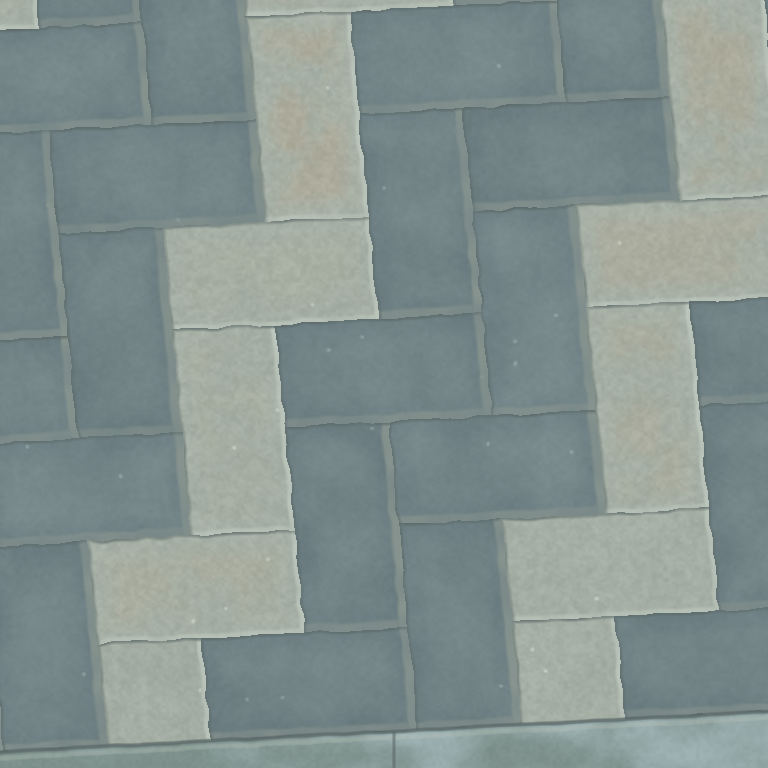
Give the GLSL for this texture, as a WebGL 1 fragment shader.

```glsl
precision highp float;
uniform vec2 u_resolution;

const vec3 SLATE_DARK = vec3(0.425, 0.495, 0.508);
const vec3 SLATE = vec3(0.46, 0.53, 0.54);
const vec3 SAND = vec3(0.645, 0.685, 0.645);
const vec3 SAND_WARM = vec3(0.665, 0.655, 0.59);
const vec3 SAND_RIM = vec3(0.74, 0.78, 0.74);
const vec3 JOINT = vec3(0.53, 0.58, 0.56);
const vec3 GAP = vec3(0.35, 0.40, 0.40);
const vec3 CURB_DARK = vec3(0.49, 0.565, 0.545);
const vec3 CURB_PALE = vec3(0.61, 0.69, 0.695);

float hash(vec2 p) {
  return fract(sin(dot(p, vec2(127.1, 311.7))) * 43758.5453);
}

float noise(vec2 p) {
  vec2 i = floor(p);
  vec2 f = fract(p);
  f = f * f * (3.0 - 2.0 * f);
  return mix(mix(hash(i), hash(i + vec2(1.0, 0.0)), f.x),
             mix(hash(i + vec2(0.0, 1.0)), hash(i + 1.0), f.x), f.y);
}

float fbm(vec2 p) {
  float sum = 0.0;
  float amp = 0.5;
  for (int i = 0; i < 4; i++) {
    sum += amp * noise(p);
    p = p * 2.03 + 17.3;
    amp *= 0.5;
  }
  return sum / 0.9375;
}

// 1 inside the given width, softly falling to 0
float strip(float d, float width, float soft) {
  return 1.0 - smoothstep(width - soft, width + soft, d);
}

// Canvas position to brick units: x along the rows, y down them
vec2 toBrickSpace(vec2 p, vec2 origin, vec2 across, vec2 down) {
  vec2 d = p - origin;
  float det = across.x * down.y - across.y * down.x;
  return vec2(d.x * down.y - d.y * down.x, across.x * d.y - across.y * d.x) / det;
}

// Brick under q: xy is its top left corner, zw its size
vec4 herringbone(vec2 q) {
  vec2 cell = floor(q);
  float k = mod(cell.x - cell.y + 0.5, 4.0);
  if (k < 1.0) return vec4(cell, 2.0, 1.0);
  if (k < 2.0) return vec4(cell - vec2(1.0, 0.0), 2.0, 1.0);
  if (k < 3.0) return vec4(cell - vec2(0.0, 1.0), 1.0, 2.0);
  return vec4(cell, 1.0, 2.0);
}

// Every third row of flat bricks and the uprights below it form the zigzag
float isSand(vec4 brick) {
  float row = mod(brick.y + 0.5, 3.0);
  float wanted = brick.z > 1.5 ? 0.5 : 1.5;
  return 1.0 - step(0.25, abs(row - wanted));
}

vec3 paving(vec2 q, float soft) {
  q += 0.03 * (vec2(noise(q * 7.0), noise(q * 7.0 + 31.0)) - 0.5);
  vec4 brick = herringbone(q);
  float sand = isSand(brick);
  float tone = hash(brick.xy + 3.7);
  vec2 nearEdge = q - brick.xy;
  vec2 farEdge = brick.zw - nearEdge;
  float inset = min(min(nearEdge.x, nearEdge.y), min(farEdge.x, farEdge.y));

  // Brick faces, paler or warmer towards the middle
  float middle = smoothstep(0.0, 0.32, inset);
  float cloud = fbm(q * 2.3 + tone * 40.0);
  vec3 slate = mix(SLATE_DARK, SLATE, clamp(0.75 * middle + 0.9 * (cloud - 0.4), 0.0, 1.0));
  float warmth = smoothstep(0.35, 1.0, tone) * middle * smoothstep(0.2, 0.6, cloud);
  vec3 color = mix(slate, mix(SAND, SAND_WARM, warmth), sand);
  color += 0.02 * (tone - 0.5) + 0.03 * (cloud - 0.5);

  // Fine grain and rare pale chips
  float grain = noise(q * 34.0) + noise(q * 19.0 + 9.0) - 1.0;
  color += grain * mix(0.015, 0.034, sand);
  float chip = step(0.992, hash(floor(q * 9.0))) * strip(length(fract(q * 9.0) - 0.5), 0.16, 0.12);
  color += 0.1 * chip;

  // Lit right and lower rims, dark gap along the left and top
  float wear = 0.55 + 0.45 * noise(q * 5.0 + 50.0);
  float rimWidth = mix(0.075, 0.04, sand);
  float rim = max(strip(farEdge.x, rimWidth, soft), 0.75 * strip(farEdge.y, rimWidth, soft));
  color = mix(color, mix(JOINT, SAND_RIM, sand), rim * wear);
  float gap = max(0.6 * strip(nearEdge.x, 0.022, soft), 0.75 * strip(nearEdge.y, 0.022, soft));
  return mix(color, GAP, gap * wear);
}

vec3 curb(vec2 p, float depth, float soft) {
  float blotch = fbm(p * vec2(9.0, 14.0) + 4.0);
  vec3 color = mix(CURB_DARK, CURB_PALE, smoothstep(0.25, 0.75, blotch + 0.3 * (p.x - 0.5)));
  color += 0.03 * (noise(p * 230.0) - 0.5);
  color = mix(color, SAND_RIM, 0.3 * strip(abs(depth - 0.008), 0.003, soft));
  return mix(color, GAP, 0.6 * strip(abs(p.x - 0.513), 0.002, soft));
}

void main() {
  vec2 p = gl_FragCoord.xy / u_resolution;
  float pixel = 1.0 / min(u_resolution.x, u_resolution.y);
  vec2 q = toBrickSpace(p, vec2(0.2105, 0.704), vec2(0.1348, 0.0072), vec2(0.0128, -0.1337));
  vec3 color = paving(q, max(0.02, pixel / 0.134));

  // Curb across the foot of the paving
  float soft = max(0.0015, pixel);
  float height = p.y - (0.021 + 0.052 * p.x) - 0.002 * (noise(p * 40.0) - 0.5);
  color = mix(color, curb(p, -height, soft), strip(height, 0.0, soft));
  color = mix(color, GAP, 0.75 * strip(abs(height), 0.0025, soft));
  gl_FragColor = vec4(color, 1.0);
}
```
